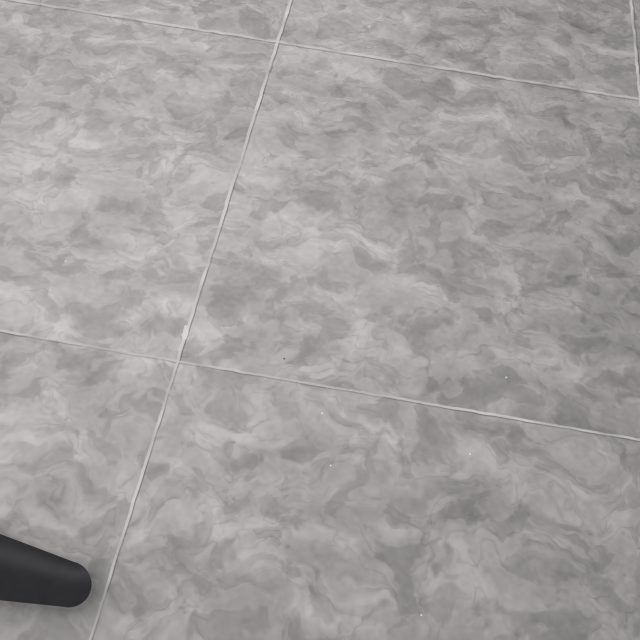
A WebGL 1 fragment shader for this texture:

```glsl
precision highp float;
uniform vec2 u_resolution;

#define STONE_TINT vec3(1.008, 0.992, 0.985)
#define GROUT_COLOR vec3(0.785, 0.78, 0.77)
#define LEG_COLOR vec3(0.21, 0.21, 0.22)
#define BASE_SHADE 0.555
#define GLOW 0.175
#define CLOUDS 0.10
#define MOTTLE 0.21
#define STAIN 0.055
#define STROKE 0.05
#define GRAIN 0.028
#define JOINT_HALF_WIDTH 0.0021
#define SPECK_CHANCE 0.06

float hash(vec2 p) {
  vec3 q = fract(p.xyx * 0.1031);
  q += dot(q, q.yzx + 33.33);
  return fract((q.x + q.y) * q.z);
}

float noise(vec2 p) {
  vec2 i = floor(p), f = fract(p);
  f = f * f * (3.0 - 2.0 * f);
  return mix(mix(hash(i), hash(i + vec2(1, 0)), f.x),
             mix(hash(i + vec2(0, 1)), hash(i + vec2(1, 1)), f.x), f.y);
}

float fbm(vec2 p) {
  float sum = 0.0, amp = 0.52;
  for (int i = 0; i < 4; i++) {
    sum += amp * noise(p);
    p = mat2(1.6, 1.2, -1.2, 1.6) * p + 7.3;
    amp *= 0.52;
  }
  return sum;
}

// Inverse perspective: canvas position to floor, one unit per tile
vec2 floorCoord(vec2 p) {
  const vec2 across = vec2(0.7543, -0.1367);
  const vec2 away = vec2(0.3132, 0.8370);
  const vec2 corner = vec2(0.2773, 0.4362);
  vec2 a = across + 0.017 * p, b = away - 0.3618 * p, r = p - corner;
  return vec2(r.x * b.y - r.y * b.x, a.x * r.y - a.y * r.x)
       / (a.x * b.y - a.y * b.x);
}

// Small smudged blotches and short strokes; each tile has its own noise region
float stoneShade(vec2 tileUv) {
  vec2 id = floor(tileUv);
  vec2 q = tileUv + 13.7 * vec2(hash(id + 40.0), hash(id + 71.0)) + 20.0;
  vec2 warp = vec2(fbm(q * 9.0), fbm(q * 9.0 + 19.0)) - 0.5;
  float clouds = fbm(q * vec2(4.0, 6.0) + 31.0);
  float mottle = fbm(q * vec2(15.0, 23.0) + 2.2 * warp);
  float blots = fbm(q * vec2(22.0, 29.0) + 3.0 * warp + 11.0);
  float ridge = 1.0 - abs(2.0 * noise(q * vec2(26.0, 42.0) + 7.0 * warp) - 1.0);
  float strokes = pow(ridge, 5.0) * smoothstep(0.4, 0.6, mottle);
  return CLOUDS * (clouds - 0.48) + MOTTLE * (mottle - 0.48)
       - STAIN * smoothstep(0.47, 0.62, blots) - STROKE * strokes
       + GRAIN * (noise(q * 130.0) + noise(q * 70.0 + 5.0) - 1.0)
       + 0.015 * (hash(id + 5.0) - 0.5);
}

float band(float d, float halfWidth, float aa) {
  return 1.0 - smoothstep(halfWidth - aa, halfWidth + aa, abs(d));
}

// Tapered round rod: x is signed distance, y runs from edge to edge
vec2 legShape(vec2 p) {
  vec2 r = p - vec2(-0.02, 0.117), axis = vec2(0.127, -0.03);
  float t = clamp(dot(r, axis) / dot(axis, axis), 0.0, 1.0);
  float radius = mix(0.053, 0.036, t);
  vec2 off = r - axis * t;
  return vec2(length(off) - radius, off.y / radius);
}

void main() {
  vec2 p = gl_FragCoord.xy / u_resolution;
  float aa = 0.75 / min(u_resolution.x, u_resolution.y);
  vec2 uv = floorCoord(p);

  // Stone under soft window light
  vec2 toGlow = p - vec2(0.17, 0.68);
  float light = BASE_SHADE + GLOW * exp(-2.2 * dot(toGlow, toGlow));
  vec3 color = (light + stoneShade(uv)) * STONE_TINT;

  // Signed joint distances, converted back to canvas units
  const float e = 0.001;
  vec2 dx = (floorCoord(p + vec2(e, 0)) - uv) / e;
  vec2 dy = (floorCoord(p + vec2(0, e)) - uv) / e;
  vec2 joint = (uv - floor(uv + 0.5)) / sqrt(dx * dx + dy * dy);
  joint += 0.0014 * (vec2(noise(uv.yx * 45.0), noise(uv * 45.0 + 8.0)) - 0.5);

  // Worn grout with a thin shadowed lip
  float wear = noise(uv * 24.0 + 50.0);
  float width = JOINT_HALF_WIDTH * (0.75 + 0.5 * wear);
  float lip = max(band(joint.x - 0.0033, 0.0011, aa),
                  0.8 * band(joint.y + 0.0028, 0.0010, aa));
  color *= 1.0 - 0.22 * lip * (0.3 + wear);
  float grout = max(band(joint.x, width, aa), 0.8 * band(joint.y, 0.8 * width, aa));
  color = mix(color, GROUT_COLOR + 0.1 * (wear - 0.5), grout * (0.5 + 0.45 * wear));

  // Chipped patch on the long joint
  vec2 chip = (p - vec2(0.289, 0.481)) / vec2(0.005, 0.011);
  float chipEdge = length(chip) + 0.9 * (noise(p * 210.0) - 0.5);
  color = mix(color, vec3(0.85), 0.85 * (1.0 - smoothstep(0.7, 1.1, chipEdge)));

  // Scattered crumbs, mostly pale
  vec2 cell = floor(p * 13.0);
  vec2 center = 0.2 + 0.6 * vec2(hash(cell + 3.0), hash(cell + 29.0));
  float crumbDist = length(fract(p * 13.0) - center) / 13.0;
  float crumb = step(hash(cell + 61.0), SPECK_CHANCE) * band(crumbDist, 0.0015, aa);
  color = mix(color, vec3(hash(cell + 90.0) < 0.75 ? 0.86 : 0.36), 0.8 * crumb);

  // Furniture leg with contact shadow and a soft sheen
  vec2 leg = legShape(p);
  float shadow = exp(-max(legShape(p - vec2(0.004, -0.006)).x, 0.0) * 55.0);
  color *= 1.0 - 0.28 * shadow;
  float sheen = exp(-9.0 * pow(abs(leg.y - 0.45), 2.0));
  vec3 legColor = LEG_COLOR * (0.85 + 0.35 * sheen) + 0.015 * (noise(p * 90.0) - 0.5);
  color = mix(color, legColor, 1.0 - smoothstep(-aa, aa, leg.x));

  gl_FragColor = vec4(color, 1.0);
}
```
